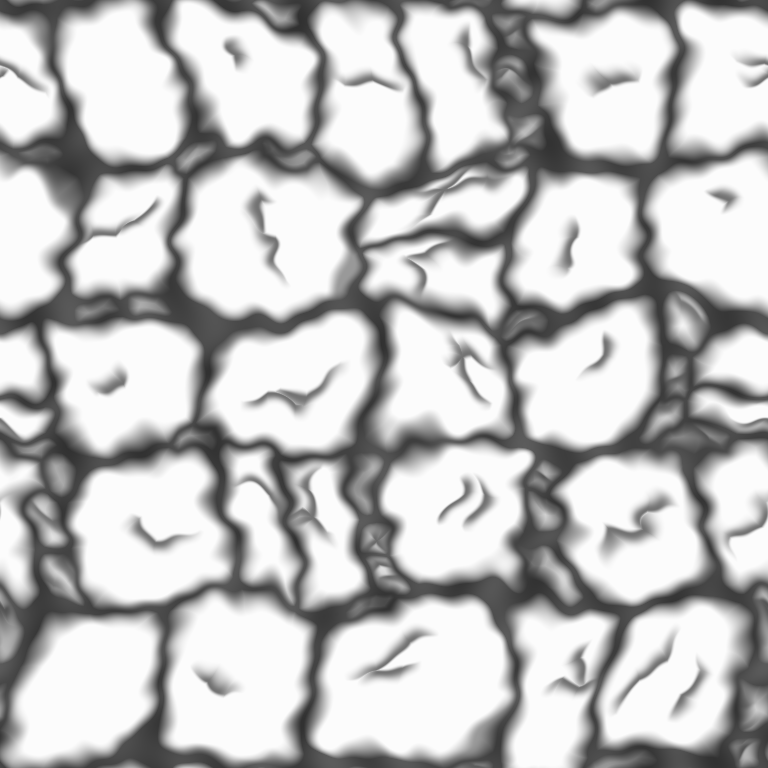
A Shadertoy shader for this texture map:

```glsl
const float GRID = 5.0;            // courses and stones per course
const float JOINT_JITTER = 0.5;
const float BED_JITTER = 0.2;
const float MORTAR = 0.025;
const float SKEW = 0.24;
const float SPLIT_SHARE = 0.3;
const float RUBBLE_SHARE = 0.27;
const float RUBBLE_GAP = 0.1;
const float BED_CHIP_SHARE = 0.6;
const float GAP_DEPTH = 0.05;
const vec2 BEVEL = vec2(0.055, 0.19); // narrowest and widest edge shading
const vec2 JOINT_TONE = vec2(0.19, 0.36);
const float LIGHT = 1.0;
const float CRACK_DARK = 0.55;
const float TAU = 6.2831853;

struct Wall { float nearest, second, seed, tone; vec2 local; };

vec4 hash4(vec3 p) {
    vec4 q = fract((p.xyzx + 3.7) * vec4(0.1031, 0.1030, 0.0973, 0.1099) * 7.3);
    q += dot(q, q.wzxy + 33.33);
    return fract((q.xxyz + q.yzzw) * q.zywx);
}

vec4 cellHash(vec2 cell, float salt) { return hash4(vec3(mod(cell, GRID), salt)); }

float bedLine(float row) {
    return row + BED_JITTER * (cellHash(vec2(0.0, row), 21.0).y - 0.5);
}

// Skewed rounded box; keeps the two closest stones
void addStone(inout Wall w, vec2 p, vec2 center, vec2 halfSize, vec4 rnd, float tone) {
    vec2 q = p - center;
    q += SKEW * (rnd.xy - 0.5) * q.yx;
    float corner = min(halfSize.x, halfSize.y) * mix(0.25, 0.75, rnd.z);
    vec2 e = abs(q) - halfSize + corner;
    float d = length(max(e, 0.0)) + min(max(e.x, e.y), 0.0) - corner;
    if (d < w.nearest) w = Wall(d, w.nearest, rnd.w, tone, q);
    else w.second = min(w.second, d);
}

// One block, sometimes split, with small stones in its joints
void addCell(inout Wall w, vec2 p, vec2 cell) {
    vec4 left = cellHash(cell, 1.0), right = cellHash(cell + vec2(1.0, 0.0), 1.0);
    vec4 shape = cellHash(cell, 2.0), chip = cellHash(cell, 3.0);
    vec2 lo = vec2(cell.x + JOINT_JITTER * (left.x - 0.5), bedLine(cell.y));
    vec2 hi = vec2(cell.x + 1.0 + JOINT_JITTER * (right.x - 0.5), bedLine(cell.y + 1.0));
    vec2 corner = lo;
    float tall = hi.y - lo.y;
    bool rubble = left.y < RUBBLE_SHARE;
    lo += vec2(rubble ? RUBBLE_GAP : 0.0, 0.14 * (shape.x - 0.35));
    hi -= vec2(right.y < RUBBLE_SHARE ? RUBBLE_GAP : 0.0, 0.14 * (shape.y - 0.35));

    vec2 axis = shape.w < 0.5 ? vec2(1.0, 0.0) : vec2(0.0, 1.0);
    vec2 cut = mix(lo, hi, mix(0.35, 0.65, left.z));
    bool isSplit = shape.z < SPLIT_SHARE;
    vec2 top = isSplit ? mix(hi, cut, axis) : hi;
    addStone(w, p, 0.5 * (lo + top), 0.5 * (top - lo) - MORTAR, cellHash(cell, 4.0), 1.0);
    if (isSplit) {
        vec2 base = mix(lo, cut, axis);
        addStone(w, p, 0.5 * (base + hi), 0.5 * (hi - base) - MORTAR, cellHash(cell, 5.0), 1.0);
    }
    for (int i = 0; i < 3 && rubble; i++) {
        vec4 r = cellHash(cell, 6.0 + float(i));
        vec2 at = corner + vec2(0.12 * (r.x - 0.5), tall * (float(i) + 0.3 + 0.4 * r.y) / 3.0);
        addStone(w, p, at, vec2(0.07, 0.09) + 0.06 * r.zw, r.wzyx, mix(0.7, 1.0, r.z));
    }
    if (chip.x < BED_CHIP_SHARE) {
        vec2 at = corner + vec2(0.5 * (chip.y - 0.5), 0.0);
        addStone(w, p, at, vec2(0.09, 0.05) + vec2(0.13, 0.04) * chip.zw, chip.yzwx, mix(0.6, 0.95, chip.w));
    }
}

// Short bent strokes, sharp on one side and soft on the other
float cracks(vec2 local, float seed) {
    float dark = 0.0;
    for (int k = 0; k < 2; k++) {
        vec4 r = hash4(vec3(seed * 91.0, float(k), 3.0));
        float angle = TAU * r.x;
        vec2 u = local - 0.35 * (r.yz - 0.5);
        u = mat2(cos(angle), -sin(angle), sin(angle), cos(angle)) * u;
        float y = u.y - 0.06 * sin(6.0 * u.x + TAU * r.y) - 0.022 * asin(sin(17.0 * u.x + TAU * r.z));
        float reach = mix(0.14, 0.36, r.w);
        float taper = 1.0 - smoothstep(0.3 * reach, reach, abs(u.x));
        float side = y > 0.0 ? y / 0.018 : y / 0.055;
        dark = max(dark, step(0.3, r.z) * taper * exp(-side * side));
    }
    return dark;
}

void mainImage(out vec4 fragColor, in vec2 fragCoord) {
    vec2 uv = fragCoord / iResolution.xy;
    vec2 a = uv * TAU;

    // Wrapping waves bend the courses and roughen the outlines
    vec2 p = uv * GRID;
    p += 0.08 * vec2(sin(3.0 * a.y + 1.3 + sin(2.0 * a.x)), sin(3.0 * a.x + 1.5 * sin(2.0 * a.y + 0.7)));
    p += 0.03 * sin(vec2(9.0, 8.0) * a.yx + vec2(4.0, -5.0) * a + 2.0 * sin(3.0 * a.yx));
    p += 0.009 * sin(vec2(23.0, 21.0) * a.yx + vec2(-11.0, 13.0) * a);

    Wall w = Wall(9.0, 9.0, 0.0, 1.0, vec2(0.0));
    for (int j = -1; j <= 1; j++) {
        float row = floor(p.y) + float(j);
        float x = p.x + cellHash(vec2(0.0, row), 20.0).x;
        for (int i = -1; i <= 1; i++) addCell(w, vec2(x, p.y), vec2(floor(x) + float(i), row));
    }

    // Depth into the stone: smooth minimum of joint distance and own outline
    float joint = 0.5 * (w.second - w.nearest);
    joint = sqrt(joint * joint + 0.00015) - 0.012;
    float outline = GAP_DEPTH - w.nearest;
    float blend = max(0.06 - abs(joint - outline), 0.0);
    float depth = min(joint, outline) - blend * blend / 0.24;

    // Uneven edge shading
    float vary = 0.5 + 0.27 * sin(5.0 * a.x + 2.0 * sin(3.0 * a.y)) * sin(6.0 * a.y + 1.7 * sin(4.0 * a.x))
               + 0.23 * sin(11.0 * a.x - 7.0 * a.y + 2.0 * sin(5.0 * a.y));
    float rise = sin(0.25 * TAU * clamp(depth / mix(BEVEL.x, BEVEL.y, vary), 0.0, 1.0));

    // Grey facet on one corner, then cracks
    float turn = TAU * w.seed;
    float facet = smoothstep(0.42, 0.54, dot(w.local, vec2(cos(turn), sin(turn))));
    float face = LIGHT * w.tone * (1.0 - 0.4 * facet);
    float value = mix(mix(JOINT_TONE.y, JOINT_TONE.x, vary), face, rise);
    value *= 1.0 - CRACK_DARK * rise * cracks(w.local, w.seed);
    fragColor = vec4(vec3(min(value, 0.99)), 1.0);
}
```
